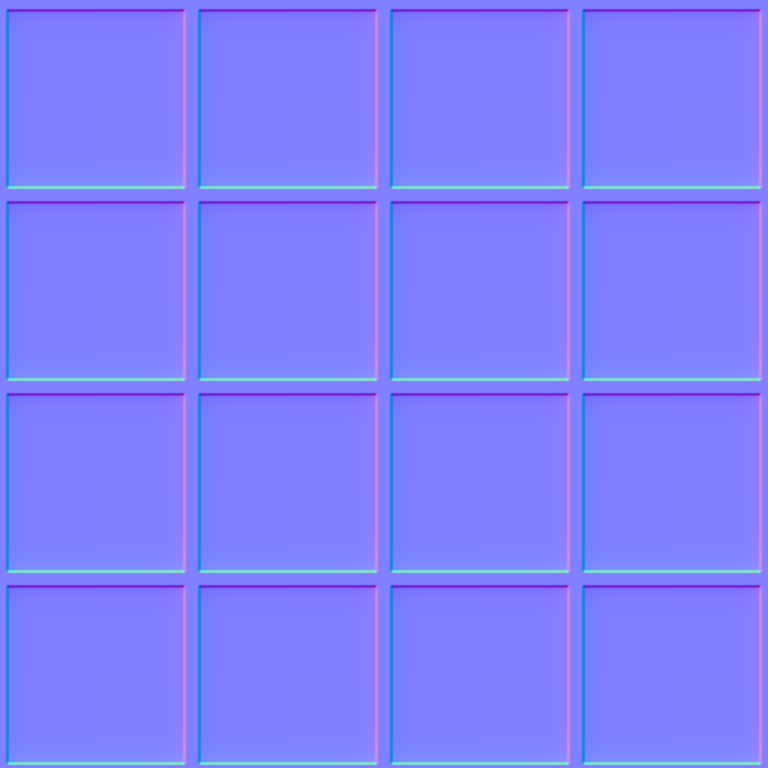
This texture map is drawn by a three.js fragment shader. Its source:

```glsl
#define TILES 4.0          // repeats across and down
#define PIXEL 0.0078125    // fine unit: 1/128 of a cell
#define CENTER vec2(0.5, 0.484375)
#define HALF_SIZE 0.4609375
#define RIM_SLOPE 1.03     // steep edge line
#define PILLOW_SLOPE 0.17  // soft rounding inside the rim
#define PILLOW_REACH 0.05

varying vec2 vUv;

// Steepness at a signed distance inside each pair of edges
vec2 edgeSlope(vec2 inset) {
  vec2 rim = 1.0 - smoothstep(0.5 * PIXEL, 1.5 * PIXEL, abs(inset));
  vec2 inside = smoothstep(-0.5 * PIXEL, 0.5 * PIXEL, inset);
  vec2 pillow = PILLOW_SLOPE * inside * exp(-max(inset, 0.0) / PILLOW_REACH);
  return max(RIM_SLOPE * rim, pillow);
}

void main() {
  // Position within one tile
  vec2 p = fract(vUv * TILES) - CENTER;
  vec2 inset = HALF_SIZE - abs(p);

  // Each edge pair ends where the other pair bounds the tile
  vec2 bounds = smoothstep(-PIXEL, PIXEL, inset);
  vec2 slope = edgeSlope(inset) * bounds.yx;

  // Sides tilt along x, top and bottom against y
  vec2 tilt = sign(p) * vec2(1.0, -1.0) * slope;
  vec3 normal = normalize(vec3(tilt, 1.0));
  gl_FragColor = vec4(normal * 0.5 + 0.5, 1.0);
}
```
